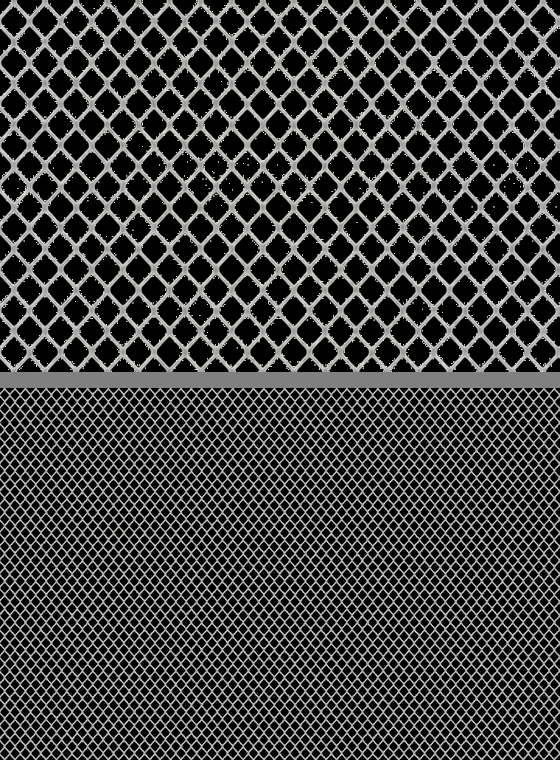
Top: one tile. Bottom: repeated 3 by 3.
This pattern is drawn by a Shadertoy shader. Its source:

```glsl
#define REPEATS vec2(18.0, 9.0)      // openings across and down
#define PHASE vec2(-0.05, -0.02)     // shift of the mesh, in repeats
#define STRAND_HALF 0.075            // half width of a strand, in repeat widths
#define NODE_HALF 0.098              // half width of a joint
#define NODE_RISE 0.06               // half height of a joint
#define CORNER 0.04                  // rounding of the openings
#define FLECK_GRID vec2(360.0, 240.0)
#define FLECK_AMOUNT 0.20            // share of edge spots that carry a fleck
#define METAL_TINT vec3(1.0, 1.0, 0.985)
#define FLECK_COLOR vec3(0.87, 0.87, 0.86)

const float TAU = 6.2831853;

float hash(vec2 p) {
    vec3 v = fract(p.xyx * vec3(0.1031, 0.1030, 0.0973));
    v += dot(v, v.yzx + 33.33);
    return fract((v.x + v.y) * v.z);
}

float cornerSlope(vec2 cell, vec2 offset, vec2 period) {
    float angle = TAU * hash(mod(cell, period));
    return dot(vec2(cos(angle), sin(angle)), offset);
}

// Gradient noise that wraps after a whole period
float gradientNoise(vec2 p, vec2 period) {
    vec2 i = floor(p), f = fract(p), e = vec2(0.0, 1.0);
    vec2 u = f * f * f * (f * (f * 6.0 - 15.0) + 10.0);
    float low = mix(cornerSlope(i, f, period),
                    cornerSlope(i + e.yx, f - e.yx, period), u.x);
    float high = mix(cornerSlope(i + e.xy, f - e.xy, period),
                     cornerSlope(i + e.yy, f - e.yy, period), u.x);
    return mix(low, high, u.y);
}

float smoothMin(float a, float b, float k) {
    float h = max(k - abs(a - b), 0.0) / k;
    return min(a, b) - h * h * k * 0.25;
}

// Position relative to one opening of the staggered lattice
vec2 localPosition(vec2 p, vec2 offset, float tall) {
    return (fract(p - PHASE - offset + 0.5) - 0.5) * vec2(1.0, tall);
}

// Distance from the strand axis; joints are wider than strands
float axisDistance(vec2 q, float tall) {
    float top = 0.5 * tall - NODE_RISE;
    vec2 normal = normalize(vec2(top - NODE_RISE, 0.5));
    vec2 a = sqrt(q * q + CORNER * CORNER * 0.5);
    float slope = top * normal.y - dot(a, normal) + CORNER * 0.3;
    float side = 0.5 - abs(q.x) - NODE_HALF + STRAND_HALF;
    return smoothMin(slope, side, CORNER);
}

// xy: position in the nearest opening, z: distance from the strand axis
vec3 mesh(vec2 p, float tall) {
    vec2 q0 = localPosition(p, vec2(0.0), tall);
    vec2 q1 = localPosition(p, vec2(0.5), tall);
    float d0 = axisDistance(q0, tall), d1 = axisDistance(q1, tall);
    return d0 > d1 ? vec3(q0, d0) : vec3(q1, d1);
}

// Bright chips along strand edges, and loose ones in a middle band
float flecks(vec2 uv, float tall, float pixel) {
    vec2 id = floor(uv * FLECK_GRID);
    vec2 center = (id + 0.5) / FLECK_GRID;
    float gap = mesh(center * REPEATS, tall).z - STRAND_HALF;
    float edge = step(-0.012, gap) * step(gap, 0.045);
    float clump = 0.5 + gradientNoise(center * vec2(12.0, 8.0), vec2(12.0, 8.0));
    float band = 1.0 - smoothstep(0.03, 0.09, abs(center.y - 0.51));
    float chance = edge * FLECK_AMOUNT * (0.5 + clump) + 0.018 * band * clump;
    float size = REPEATS.x / FLECK_GRID.x;
    float r = length(fract(uv * FLECK_GRID) - 0.5) * size;
    float dotMask = 1.0 - smoothstep(-0.5 * pixel, 0.5 * pixel, r - 0.47 * size);
    return dotMask * step(hash(id + 17.0), chance);
}

void mainImage(out vec4 fragColor, in vec2 fragCoord) {
    vec2 uv = fragCoord / iResolution.xy;
    float pixel = REPEATS.x / iResolution.x;
    float tall = iResolution.y * pixel / REPEATS.y;
    vec3 m = mesh(uv * REPEATS, tall);

    // Uneven edge and surface
    vec2 fine = REPEATS * 8.0, broad = REPEATS * 2.0;
    float grain = gradientNoise(uv * fine, fine);
    float patches = gradientNoise(uv * broad, broad);
    float d = m.z + 0.012 * grain;
    float wire = 1.0 - smoothstep(-0.7 * pixel, 0.7 * pixel, d - STRAND_HALF);

    // Twin ridges with a groove, lit from above
    float across = clamp(d / STRAND_HALF, -1.0, 1.0);
    float facing = -across * clamp(m.y * 12.0, -1.0, 1.0);
    float shade = 0.70 - 0.11 * cos(TAU * across) + 0.05 * facing;

    // Flattened, duller joints
    vec2 a = abs(m.xy);
    vec2 squash = vec2(1.0, 0.75);
    float joint = min(length((a - vec2(0.5, 0.0)) * squash),
                      length((a - vec2(0.0, 0.5 * tall)) * squash));
    float flatten = 1.0 - smoothstep(0.04, 0.15, joint);
    shade = mix(shade, 0.59 + 0.9 * joint, 0.85 * flatten);
    shade += 0.10 * grain + 0.07 * patches;

    vec3 color = METAL_TINT * shade * wire;
    color = mix(color, FLECK_COLOR, flecks(uv, tall, pixel));
    fragColor = vec4(clamp(color, 0.0, 1.0), 1.0);
}
```
